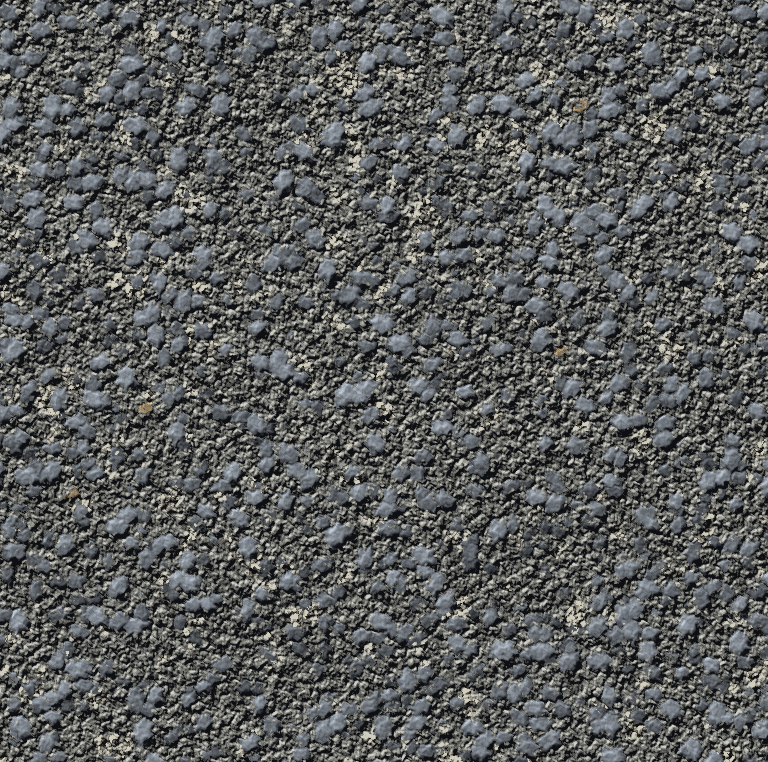
Reproduce this texture procedurally as a Shadertoy shader.

```glsl
#define STONE_CELLS 50.0
#define GRIT_CELLS 96.0
#define SAND_CELLS 215.0
#define PATCH_CELLS 27.0
#define STONE_SHARE 0.42
#define BASE_TONE 0.385
#define RELIEF_GAIN 0.56
#define CREVICE_GAIN 0.30
#define CAST_SHADOW 0.18
#define LIGHT_DIR vec2(-0.50, 0.866)

struct Surface {
    float height, stone, stoneId, sandId;
};

vec3 hash3(vec2 cell) {
    vec3 q = fract(cell.xyx * vec3(0.1031, 0.1030, 0.0973));
    q += dot(q, q.yxz + 33.33);
    return fract((q.xxy + q.yzz) * q.zyx);
}

// Heap of tilted six-sided chips, the highest one on top: height, id
vec2 chips(vec2 p, float share) {
    vec2 cell = floor(p), top = vec2(-1.0, 0.0);
    for (int y = -1; y <= 1; y++)
    for (int x = -1; x <= 1; x++) {
        vec2 c = cell + vec2(x, y);
        vec3 h = hash3(c);
        if (h.z > share) continue;
        vec3 r = fract(h.z * vec3(17.0, 37.0, 71.0));
        vec2 offset = p - c - h.xy;
        float turn = 0.5 + 2.6 * (r.y - 0.5);
        vec2 axis = vec2(cos(turn), sin(turn));
        vec2 q = abs(vec2(dot(offset, axis), dot(offset, vec2(-axis.y, axis.x))));
        q *= vec2(0.9, 1.2);
        float d = max(q.y, 0.5 * q.y + 0.87 * q.x);
        float tiltTurn = 6.2832 * r.z;
        float tilt = 0.6 * dot(offset, vec2(cos(tiltTurn), sin(tiltTurn)));
        float shoulder = max(d - 0.22 - 0.24 * fract(r.z * 7.0), 0.0);
        float height = 0.25 + 0.75 * r.x + tilt - 2.4 * shoulder;
        if (height > top.x) top = vec2(height, h.z / share);
    }
    return top;
}

// Half-buried stones in a bed of grit and sand
Surface surfaceAt(vec2 p) {
    p += 0.0009 * sin(p.yx * 470.0 + 2.0 * sin(p * 173.0));
    vec2 stone = chips(p * STONE_CELLS + 40.0, STONE_SHARE);
    vec2 grit = chips(p * GRIT_CELLS + 170.0, 1.0);
    vec2 sand = chips(p * SAND_CELLS + 310.0, 1.0);
    float bed = 0.58 * max(grit.x, 0.0) + 0.42 * max(sand.x, 0.0);
    float top = 0.1 + stone.x + 0.12 * sand.x;
    float mask = smoothstep(0.0, 0.08, top - bed);
    return Surface(mix(bed, 0.3 + 0.7 * top, mask), mask, stone.y, sand.y);
}

// Scattered pockets where pale sand shows
float palePatch(vec2 p) {
    p += 0.006 * sin(p.yx * 83.0 + 2.0 * sin(p * 47.0));
    return smoothstep(0.68, 1.0, chips(p * PATCH_CELLS + 90.0, 0.8).x);
}

void mainImage(out vec4 fragColor, in vec2 fragCoord) {
    vec2 p = fragCoord / iResolution.x;
    Surface here = surfaceAt(p);
    float nearHeight = surfaceAt(p + LIGHT_DIR * 0.0032).height;
    float farHeight = surfaceAt(p + LIGHT_DIR * 0.0085).height;

    // Raking light, crevices and cast shadows
    float tone = BASE_TONE + RELIEF_GAIN * (here.height - nearHeight);
    tone += CREVICE_GAIN * (here.height - 0.6);
    tone -= CAST_SHADOW * smoothstep(0.12, 0.5, farHeight - here.height);

    // Mineral variation
    float bedShade = 0.20 * (here.sandId - 0.45);
    float stoneShade = 0.15 * (fract(here.stoneId * 7.0) - 1.0) + 0.35 * bedShade;
    tone += mix(bedShade, stoneShade, here.stone);
    float pale = palePatch(p) * (1.0 - here.stone);
    tone += pale * mix(0.0, 0.34, smoothstep(0.35, 0.75, here.sandId));
    tone += 0.015 * sin(p.x * 9.0 + 2.0 * sin(p.y * 7.0))
          * sin(p.y * 13.0 + sin(p.x * 11.0));
    tone = clamp(tone, 0.06, 0.8);

    // Warm bed, slate stones and a rare ochre one
    vec3 bedTint = mix(vec3(1.01, 1.01, 0.97), vec3(1.03, 1.01, 0.93), pale);
    vec3 tint = mix(bedTint, vec3(0.95, 1.0, 1.06), here.stone);
    float ochre = here.stone * step(0.997, here.stoneId);
    tint = mix(tint, vec3(1.3, 1.12, 0.85), ochre);
    vec3 shadowBlue = vec3(-0.004, 0.0, 0.014) * (1.0 - smoothstep(0.05, 0.3, tone));
    fragColor = vec4(tone * tint + shadowBlue, 1.0);
}
```
